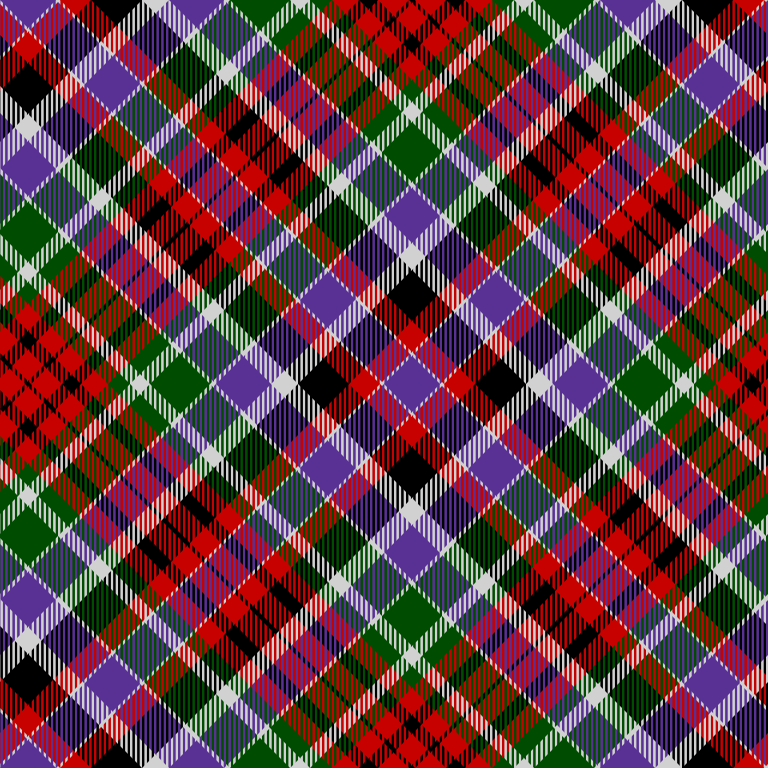
Give the GLSL for this pattern, as a Shadertoy shader.

```glsl
// Diagonal tartan: a mirrored sett of coloured bands woven in both directions with vertical twill ribs.

const vec3 RED    = vec3(0.78, 0.00, 0.00);
const vec3 PURPLE = vec3(0.35, 0.19, 0.58);
const vec3 GREEN  = vec3(0.00, 0.30, 0.00);
const vec3 BLACK  = vec3(0.00);
const vec3 WHITE  = vec3(0.82);

const vec2  PIVOT = vec2(0.5365, 0.5);  // centre of the purple diamond
const float RIBS = 160.0;               // twill ribs across the canvas
const float THREADS = 768.0;            // threads in one full sett

// Half sett, from the purple pivot to the black one
const int BANDS = 13;
const vec3 BAND_COLOUR[BANDS] = vec3[](
    PURPLE, WHITE, RED, BLACK, WHITE, PURPLE, WHITE,
    GREEN, WHITE, GREEN, RED, BLACK, RED);
const float BAND_END[BANDS] = float[](
    28.0, 32.0, 63.0, 114.0, 141.0, 196.0, 202.0,
    262.0, 282.0, 304.0, 331.0, 350.0, 381.0);

// Distance to the nearest pivot, mirrored and repeated once per unit
float mirrorRepeat(float x) {
    return abs(fract(x + 0.5) - 0.5);
}

// Colour of the yarn at a position along the sett
vec3 settColour(float position, float blur) {
    float thread = mirrorRepeat(position) * THREADS;
    float soft = blur * THREADS;
    vec3 colour = BAND_COLOUR[0];
    for (int i = 0; i < BANDS; i++) {
        vec3 next = i + 1 < BANDS ? BAND_COLOUR[i + 1] : BLACK;
        float passed = smoothstep(-soft, soft, thread - BAND_END[i]);
        colour = mix(colour, next, passed);
    }
    return colour;
}

// Alternating rib mask with equal halves and smoothed edges
float ribMask(float x, float count, float blur) {
    float wave = abs(fract(x * count) - 0.5) - 0.25;
    float soft = blur * count;
    return smoothstep(-soft, soft, wave);
}

void mainImage(out vec4 fragColor, in vec2 fragCoord) {
    float pixel = 1.0 / iResolution.y;
    vec2 p = fragCoord * pixel - PIVOT;

    // Warp and weft run along the two diagonals
    vec3 warp = settColour(p.x + p.y, pixel * 0.7);
    vec3 weft = settColour(p.x - p.y, pixel * 0.7);

    // Ribs choose which yarn lies on top
    float over = ribMask(p.x, RIBS, pixel * 0.5);
    fragColor = vec4(mix(warp, weft, over), 1.0);
}
```
